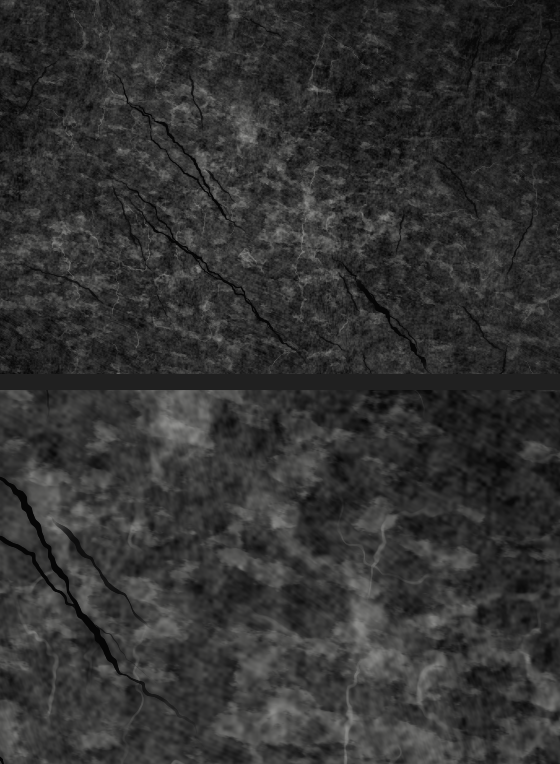
Top: the whole. Bottom: its middle third, enlarged.
A WebGL 2 fragment shader for this texture:

```glsl
#version 300 es
precision highp float;
// Dark slate under a soft vignette: mottled noise lit as a shallow relief,
// chalky scuffs and thin pale veins, then jagged diagonal fractures
// traced as noisy tapering lines with shaded edges.

uniform vec2 u_resolution;
out vec4 fragColor;

float hash(vec2 p) {
    vec3 q = fract(p.xyx * vec3(0.1031, 0.1030, 0.0973));
    q += dot(q, q.yzx + 33.33);
    return fract((q.x + q.y) * q.z);
}

float noise(vec2 p) {
    vec2 i = floor(p), f = fract(p);
    f = f * f * (3.0 - 2.0 * f);
    return mix(mix(hash(i), hash(i + vec2(1, 0)), f.x),
               mix(hash(i + vec2(0, 1)), hash(i + vec2(1, 1)), f.x), f.y);
}

float fbm(vec2 p, int octaves) {
    float sum = 0.0, total = 0.0, amp = 0.5;
    for (int i = 0; i < octaves; i++) {
        sum += amp * noise(p);
        total += amp;
        amp *= 0.58;
        p = mat2(1.6, 1.2, -1.2, 1.6) * p + 17.3;
    }
    return sum / total;
}

vec2 rotate(vec2 p, float angle) {
    float c = cos(angle), s = sin(angle);
    return vec2(c * p.x + s * p.y, c * p.y - s * p.x);
}

// Height of the stone: layered flakes drawn out along the diagonal
float relief(vec2 p) {
    vec2 flake = rotate(p, -0.85) * vec2(7.0, 14.0);
    return fbm(flake + 1.5 * noise(p * 5.0), 6);
}

// Thin broken lines along the middle contour of a noise field
float vein(vec2 p, vec2 scale, float seed) {
    vec2 warp = vec2(fbm(p * 9.0 + seed, 5), fbm(p * 9.0 + seed + 40.0, 5)) - 0.5;
    float level = abs(noise((p + 0.15 * warp) * scale + seed) - 0.5);
    float broken = smoothstep(0.48, 0.66, fbm(p * 6.0 + seed * 2.0, 4));
    float core = 1.0 - smoothstep(0.004, 0.020, level);
    return (core + 0.25 * exp(-level / 0.05)) * broken;
}

// x: dark opening and shadow, y: pale lip on the upper side
vec2 crack(vec2 p, vec2 start, float angle, float len, float width, float seed) {
    vec2 q = rotate(p - start, angle);
    float s = q.x / len;
    if (s < 0.0 || s > 1.0 || abs(q.y) > 0.15) return vec2(0);
    float pixel = 1.0 / u_resolution.y;
    float d = q.y + 0.10 * (fbm(vec2(q.x * 6.0, seed), 6) - 0.5);
    float taper = smoothstep(0.0, 0.2, s) * (1.0 - smoothstep(0.75, 1.0, s));
    float w = width * taper * (0.1 + 1.5 * noise(vec2(q.x * 45.0, seed + 5.0)));
    float opening = 1.0 - smoothstep(w - 0.4 * pixel, w + 1.1 * pixel, abs(d));
    float shadow = 0.35 * exp(-abs(d) / (0.004 + width));
    float lip = exp(-abs(d - w - 0.006) / 0.004);
    return vec2(max(opening, shadow), lip) * taper;
}

void main() {
    vec2 p = gl_FragCoord.xy / u_resolution.y;

    // Broad mottling, relief and grain
    float shade = 0.158;
    shade += 0.15 * (fbm(p * 3.0 + 3.0, 3) - 0.5);
    shade += 0.85 * (relief(p) - relief(p + vec2(0.003, -0.004)));
    shade += 0.20 * (fbm(p * 55.0, 3) - 0.5);
    shade += 0.09 * (noise(p * 230.0) - 0.5);

    // Chalky flecks, dense in a central band and low on the left
    vec2 band = rotate(p - vec2(0.86, 0.36), -0.15) / vec2(0.30, 0.12);
    vec2 side = (p - vec2(0.17, 0.30)) / vec2(0.16, 0.22);
    float zone = 0.16 * exp(-dot(band, band)) + 0.09 * exp(-dot(side, side));
    zone += 0.16 * (fbm(p * 4.0 + 31.0, 3) - 0.5);
    float streaks = fbm(rotate(p, -0.2) * vec2(24.0, 48.0), 5);
    float scuff = smoothstep(0.56, 0.70, streaks + zone);
    shade += 0.10 * scuff * (0.3 + 1.3 * noise(p * 140.0)) + 0.16 * max(zone, 0.0);

    // Pale veins, mostly upright
    float veins = vein(p, vec2(6.0, 3.0), 11.0) + vein(p, vec2(8.0, 4.5), 29.0)
                + vein(p, vec2(9.0, 5.0), 83.0)
                + 0.8 * vein(rotate(p, -0.7), vec2(4.0, 11.0), 53.0);
    shade += 0.095 * min(veins, 1.3) * (0.5 + noise(p * 60.0));

    // Long fractures descending to the right, each with a faint companion
    vec2 cracks = vec2(0);
    for (int i = 0; i < 6; i++) {
        float k = float(i % 3), twin = float(i / 3), bend = k * (k - 1.0);
        vec2 start = vec2(0.29 + 0.32 * bend, 0.51 + 0.27 * k - 0.375 * bend);
        start += twin * vec2(-0.04, 0.06);
        float width = mix(0.0024 + 0.0018 * bend, 0.0012, twin);
        cracks = max(cracks, crack(p, start, -0.72 - 0.11 * k, 0.80 - 0.19 * k,
                                   width, 7.0 + 9.0 * k + 4.0 * twin));
    }
    // Short hairline fractures scattered over the slab
    for (int i = 0; i < 20; i++) {
        float k = float(i);
        vec2 start = vec2(1.5 * fract(k * 0.618 + 0.1), hash(vec2(k, 4.0)) * 1.1);
        float angle = -0.6 - 1.6 * hash(vec2(k, 9.0));
        float len = 0.09 + 0.18 * hash(vec2(k, 15.0));
        cracks = max(cracks, 0.8 * crack(p, start, angle, len, 0.0016, 60.0 + 5.0 * k));
    }
    shade += 0.04 * cracks.y;

    // Vignette, deepest at the upper right
    vec2 c = (p - vec2(0.66, 0.43)) / vec2(0.92, 0.72);
    shade *= 1.17 - 0.40 * dot(c, c) - 0.14 * smoothstep(1.2, 2.2, p.x + p.y);
    shade = max(shade, 0.035);
    shade = mix(shade, 0.025, min(cracks.x, 1.0));

    vec3 tint = mix(vec3(1.0), vec3(1.0, 1.0, 0.985), smoothstep(0.12, 0.3, shade));
    fragColor = vec4(shade * tint, 1.0);
}
```
